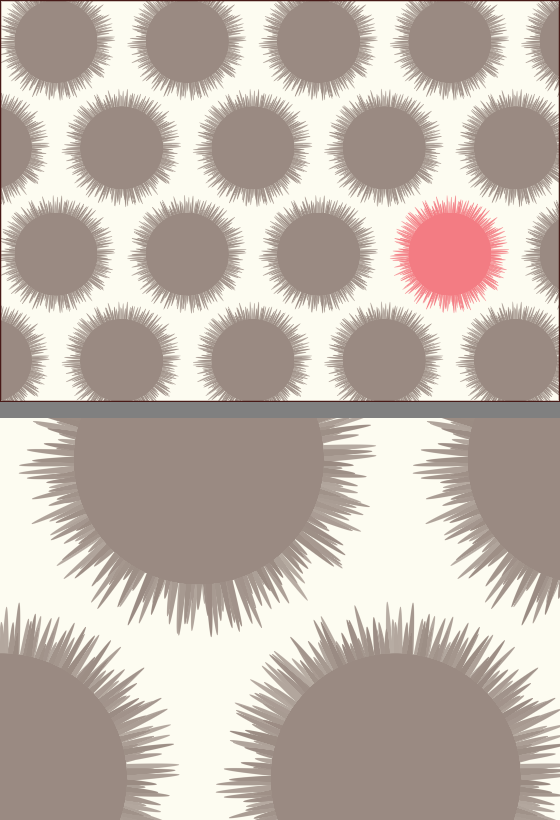
Top, the full canvas; bottom, a detail of the centre.
Reproduce this pattern procedurally as a WebGL 2 fragment shader.

```glsl
#version 300 es
precision highp float;
// Staggered rows of furry pompoms on cream, one of them pink, in a thin dark frame.
// Each pompom is a solid disc plus several polar layers of tapered hairs,
// whose length, lean and opacity come from a hash. Unit: canvas height.

uniform vec2 u_resolution;
out vec4 fragColor;

const float TAU = 6.2831853;
const vec3 CREAM = vec3(0.993, 0.988, 0.945);
const vec3 TAUPE = vec3(0.603, 0.543, 0.510);
const vec3 PINK  = vec3(0.953, 0.485, 0.512);
const vec3 FRAME = vec3(0.28, 0.10, 0.09);

const vec2  PITCH = vec2(0.3266, 0.2645);   // column and row spacing
const vec2  FIRST = vec2(-0.024, 0.1033);   // centre of the lowest left pompom
const vec2  PINK_CELL = vec2(3.0, 1.0);     // column and row of the pink pompom
const float CORE_RADIUS = 0.104;
const float HAIR_ROOT = 0.085;
const float HAIR_MIN = 0.117;
const float HAIR_MAX = 0.150;
const float HAIR_HALF_WIDTH = 0.0035;
const float HAIRS_PER_LAYER = 44.0;
const int   LAYERS = 6;
const float FRAME_WIDTH = 0.0033;

vec4 hash4(vec2 p) {
    vec4 q = fract(p.xyxy * vec4(0.1031, 0.1030, 0.0973, 0.1099));
    q += dot(q, q.wzxy + 33.33);
    return fract((q.xxyz + q.yzzw) * q.zywx);
}

// Coverage from a signed distance, negative inside
float fill(float d, float soft) {
    return smoothstep(0.5 * soft, -0.5 * soft, d);
}

// One ring of hairs; turn is the polar angle from 0 to 1
float hairLayer(float turn, float r, float layer, float soft) {
    float sector = fract(turn + layer * 0.3819) * HAIRS_PER_LAYER;
    float id = min(floor(sector), HAIRS_PER_LAYER - 1.0);
    vec4 rnd = hash4(vec2(id + 3.0, layer * 17.0 + 5.0));

    float tip = mix(HAIR_MIN, HAIR_MAX, rnd.x);
    float lean = (rnd.y - 0.5) * 0.4 * (r - HAIR_ROOT) / (HAIR_MAX - HAIR_ROOT);
    float offset = sector - id - 0.5 - (rnd.z - 0.5) * 0.3 - lean;
    float across = abs(offset) * TAU * r / HAIRS_PER_LAYER;

    float taper = sqrt(clamp((tip - r) / (tip - HAIR_ROOT), 0.0, 1.0));
    float body = fill(across - HAIR_HALF_WIDTH * taper, soft);
    return body * fill(r - tip, soft) * mix(0.7, 1.0, rnd.w);
}

float pompom(vec2 p, float soft) {
    float r = length(p);
    if (r > HAIR_MAX + soft) return 0.0;
    float cover = fill(r - CORE_RADIUS, soft);
    if (r < HAIR_ROOT) return cover;
    float turn = fract(atan(p.y, p.x) / TAU);
    for (int i = 0; i < LAYERS; i++) {
        cover = max(cover, hairLayer(turn, r, float(i), soft));
    }
    return cover;
}

void main() {
    float pixel = 1.0 / u_resolution.y;
    vec2 uv = gl_FragCoord.xy * pixel;
    vec2 size = u_resolution * pixel;
    float soft = 1.4 * pixel;
    vec3 color = CREAM;

    // Hairs reach into adjacent rows, so test three rows per point
    float nearestRow = floor((uv.y - FIRST.y) / PITCH.y + 0.5);
    for (int i = -1; i <= 1; i++) {
        float row = nearestRow + float(i);
        float shift = 0.5 * mod(row, 2.0);
        float column = floor((uv.x - FIRST.x) / PITCH.x - shift + 0.5);
        vec2 centre = FIRST + PITCH * vec2(column + shift, row);
        bool isPink = distance(vec2(column, row), PINK_CELL) < 0.5;
        color = mix(color, isPink ? PINK : TAUPE, pompom(uv - centre, soft));
    }

    // Frame
    vec2 inset = min(uv, size - uv);
    color = mix(color, FRAME, fill(min(inset.x, inset.y) - FRAME_WIDTH, pixel));
    fragColor = vec4(color, 1.0);
}
```
